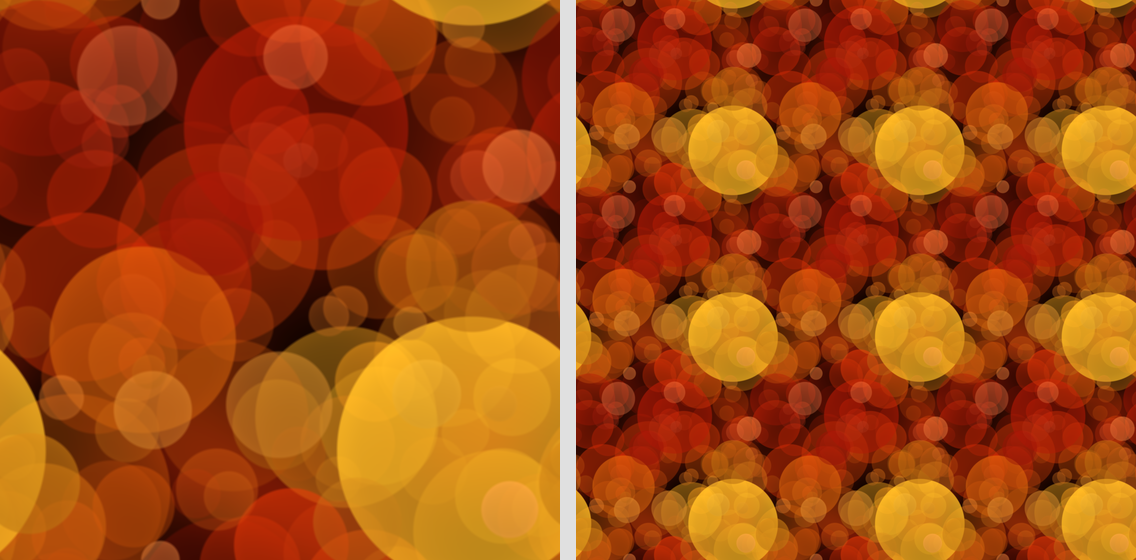
Left: one tile. Right: repeated 3 by 3.
This background is drawn by a WebGL 2 fragment shader. Its source:

```glsl
#version 300 es
precision highp float;

uniform vec2 u_resolution;
out vec4 fragColor;

const float TAU = 6.28318;
const vec2 SPREAD_STEP = vec2(0.7549, 0.5698);

vec4 hash4(float n) {
    vec4 v = fract(n * vec4(0.1031, 0.1030, 0.0973, 0.1099));
    v += dot(v, v.wzxy + 33.33);
    return fract((v.xxyz + v.yzzw) * v.zywx);
}

// Shortest offset on the wrapped unit tile
vec2 wrapOffset(vec2 a, vec2 b) {
    vec2 d = a - b;
    return d - round(d);
}

// Regional warmth: golden low on the right, deep red above
float warmthAt(vec2 p) {
    return 0.47 + 0.26 * sin(TAU * p.y) + 0.15 * cos(TAU * (p.x - 0.8));
}

vec3 emberRamp(float t) {
    vec3 crimson = vec3(0.62, 0.05, 0.02);
    vec3 red = vec3(0.82, 0.15, 0.02);
    vec3 orange = vec3(0.87, 0.35, 0.03);
    vec3 amber = vec3(0.84, 0.52, 0.08);
    vec3 yellow = vec3(0.93, 0.70, 0.14);
    vec3 color = mix(crimson, red, smoothstep(0.0, 0.3, t));
    color = mix(color, orange, smoothstep(0.3, 0.55, t));
    color = mix(color, amber, smoothstep(0.55, 0.8, t));
    return mix(color, yellow, smoothstep(0.8, 1.0, t));
}

// Dark glow behind the discs
vec3 backdrop(vec2 p) {
    float waves = 0.5
        + 0.25 * sin(TAU * (2.0 * p.x + p.y) + 2.0 * sin(TAU * p.y))
        + 0.25 * sin(TAU * (p.x - 2.0 * p.y) + 1.5 * sin(TAU * p.x));
    float glow = waves * (0.4 + 0.6 * warmthAt(p));
    return mix(vec3(0.06, 0.01, 0.0), vec3(0.60, 0.12, 0.02), glow);
}

// One translucent disc with a faint rim and a light upper side
vec3 blendDisc(vec3 under, vec2 offset, float radius, vec3 tint, float opacity, float edge) {
    float dist = length(offset);
    float inside = 1.0 - smoothstep(-edge, edge, dist - radius);
    float reach = min(dist / radius, 1.0);
    float cover = inside * opacity * (0.86 + 0.14 * reach * reach);
    float light = 0.97 + 0.09 * offset.y / radius + 0.04 * smoothstep(0.8, 1.0, reach);
    return mix(under, tint * light, cover) + 0.06 * tint * cover;
}

// Scattered discs, from the largest to the smallest
vec3 addDiscs(vec3 color, vec2 p, int count, float seed, vec2 origin, float jitter,
              vec2 radii, vec2 opacities, float pale, float edge) {
    vec3 paleTint = vec3(0.93, 0.68, 0.42);
    for (int i = 0; i < count; i++) {
        float k = float(i);
        vec4 h = hash4(seed + k * 7.31);
        vec2 center = fract(origin + k * SPREAD_STEP + (h.xy - 0.5) * jitter);
        float size = 1.0 - k / float(count - 1);
        float radius = mix(radii.x, radii.y, size * size);
        float warmth = clamp(warmthAt(center) + 0.05 + (h.z - 0.5) * 0.35, 0.0, 1.0);
        float shade = mix(0.82, 1.08, h.w);
        vec3 tint = mix(emberRamp(warmth) * shade, paleTint, pale * h.w);
        float opacity = mix(opacities.x, opacities.y, 0.5 * (warmth + h.w));
        color = blendDisc(color, wrapOffset(p, center), radius, tint, opacity, edge);
    }
    return color;
}

void main() {
    vec2 p = gl_FragCoord.xy / u_resolution;
    float edge = max(0.003, 0.8 / min(u_resolution.x, u_resolution.y));

    vec3 color = backdrop(p);
    // Deep, faint discs
    color = addDiscs(color, p, 36, 11.0, vec2(0.31, 0.62), 0.16,
                     vec2(0.07, 0.18), vec2(0.2, 0.5), 0.0, edge);
    color = addDiscs(color, p, 44, 407.0, vec2(0.12, 0.87), 0.16,
                     vec2(0.04, 0.10), vec2(0.15, 0.4), 0.15, edge);
    // Bold foreground discs
    color = addDiscs(color, p, 8, 823.0, vec2(0.80, 0.20), 0.12,
                     vec2(0.09, 0.24), vec2(0.35, 0.76), 0.0, edge);
    // Small, pale highlights
    color = addDiscs(color, p, 24, 1291.0, vec2(0.45, 0.36), 0.2,
                     vec2(0.03, 0.095), vec2(0.15, 0.6), 0.65, edge);

    fragColor = vec4(clamp(color, 0.0, 1.0), 1.0);
}
```
